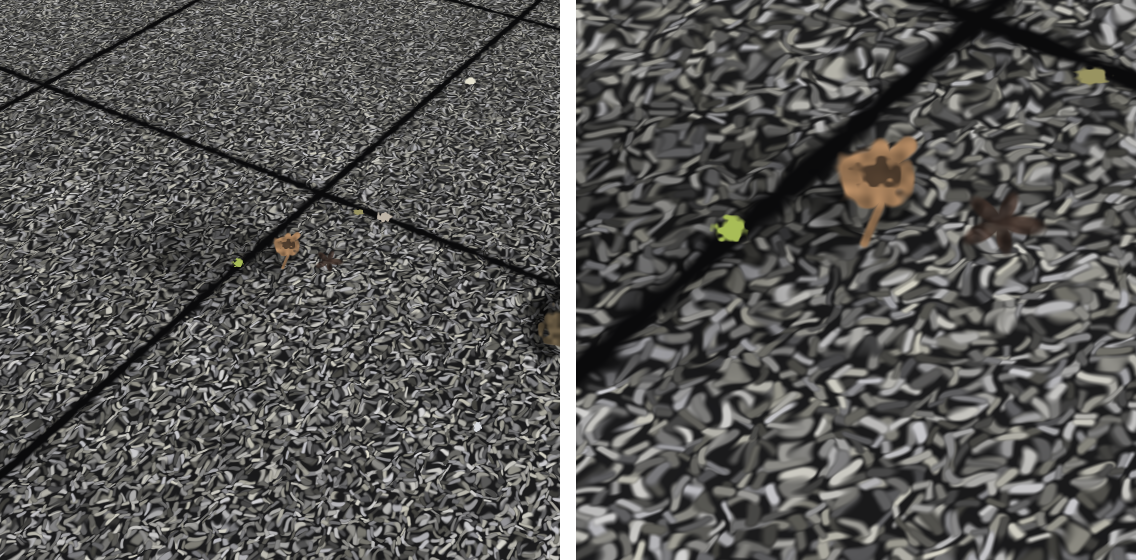
Left: the whole. Right: its middle third, enlarged.
Write a three.js fragment shader that draws this texture.

```glsl
varying vec2 vUv;

vec3 hash3(vec2 p) {
  vec3 q = fract(p.xyx * vec3(0.1031, 0.1030, 0.0973));
  q += dot(q, q.yxz + 33.33);
  return fract((q.xxy + q.yzz) * q.zyx);
}

float noise(vec2 p) {
  vec2 i = floor(p), f = fract(p);
  f = f * f * (3.0 - 2.0 * f);
  return mix(mix(hash3(i).x, hash3(i + vec2(1.0, 0.0)).x, f.x),
             mix(hash3(i + vec2(0.0, 1.0)).x, hash3(i + 1.0).x, f.x), f.y);
}

// Canvas point to slab units; z is the relative depth
vec3 toGround(vec2 p) {
  vec2 colU = vec2(-0.4818, 0.3366) - 0.1694 * p;
  vec2 colV = vec2(0.6633, 0.6347) - 0.3337 * p;
  vec2 r = p - vec2(0.573, 0.655);
  float det = colU.x * colV.y - colV.x * colU.y;
  vec2 g = vec2(r.x * colV.y - colV.x * r.y, colU.x * r.y - r.x * colU.y) / det;
  return vec3(g, 1.0 + dot(g, vec2(0.1694, 0.3337)));
}

// Overlapping rice-shaped rubber granules
vec3 granules(vec2 p, float seed, vec3 base, float blur) {
  vec2 cell = floor(p);
  for (int j = -1; j <= 1; j++) {
    for (int i = -1; i <= 1; i++) {
      vec2 id = cell + vec2(float(i), float(j));
      vec3 rnd = hash3(id + seed);
      vec3 tone = hash3(id + seed + 57.0);
      float angle = rnd.z * 6.2832;
      vec2 axis = vec2(cos(angle), sin(angle));
      vec2 d = p - id - 0.2 - 0.6 * rnd.xy;
      d -= axis * clamp(dot(d, axis), -0.32, 0.32);
      float dist = length(d) - mix(0.17, 0.29, tone.y);
      float shade = 0.24 + 0.55 * tone.x;
      shade *= 1.0 - 0.2 * smoothstep(-0.2, 0.05, dist);
      vec3 tint = mix(vec3(0.99, 0.99, 1.02), vec3(1.03, 1.02, 0.95), tone.z);
      base = mix(base, shade * tint, 1.0 - smoothstep(-blur, blur, dist));
    }
  }
  return base;
}

// Soft ragged spot, 1 inside
float spot(vec2 p, vec2 center, vec2 size, float rough, float soft) {
  vec2 d = (p - center) / size;
  float r = length(d) + rough * (noise(d * 2.5 + center * 91.0) - 0.5);
  return 1.0 - smoothstep(1.0 - soft, 1.0 + soft, r);
}

float segment(vec2 p, vec2 a, vec2 b) {
  vec2 d = b - a;
  return length(p - a - d * clamp(dot(p - a, d) / dot(d, d), 0.0, 1.0));
}

void main() {
  vec2 p = vUv;
  vec3 ground = toGround(p);
  vec2 slab = ground.xy;
  float depth = ground.z;

  // Granulated surface, softer with distance
  vec2 grain = slab * 60.0 + 0.9 * vec2(noise(slab * 45.0), noise(slab * 45.0 + 19.0));
  float blur = 0.17 * depth;
  vec3 color = granules(grain, 11.0, vec3(0.11, 0.11, 0.115), blur);
  color = granules(grain * 1.07 + 0.5, 203.0, color * 0.88, blur);
  color = mix(color, vec3(0.38, 0.38, 0.36), 0.2 * smoothstep(0.8, 1.4, depth));

  // Slab tone and broad wear
  color *= 0.98 + 0.05 * hash3(floor(slab) + 7.0).x;
  color *= 0.90 + 0.11 * noise(slab * 7.0) + 0.11 * noise(slab * 19.0);
  color *= 1.0 - 0.32 * spot(p, vec2(0.36, 0.53), vec2(0.12, 0.065), 0.7, 0.6);
  color *= 1.0 - 0.7 * spot(p, vec2(0.975, 0.425), vec2(0.040, 0.055), 0.8, 0.4);

  // Dark joints with crumbling edges
  vec2 edge = abs(fract(slab + 0.5) - 0.5);
  edge += 0.008 * (noise(slab * 65.0) - 0.5);
  float gap = min(edge.x - 0.0085, edge.y - 0.0070);
  color *= 1.0 - 0.25 * (1.0 - smoothstep(0.0, 0.02, gap));
  color = mix(vec3(0.04, 0.04, 0.045), color, smoothstep(-0.004, 0.006, gap));

  // Curled tan leaf with its stem
  vec2 leaf = vec2(0.510, 0.562);
  color *= 1.0 - 0.4 * spot(p, leaf - vec2(0.006, 0.014), vec2(0.028, 0.020), 0.5, 0.4);
  float body = spot(p, leaf, vec2(0.022, 0.019), 0.4, 0.12);
  float tip = 1.0 - smoothstep(0.004, 0.007, segment(p, leaf, vec2(0.531, 0.580)));
  float stem = 1.0 - smoothstep(0.001, 0.004, segment(p, vec2(0.517, 0.550), vec2(0.505, 0.522)));
  vec3 tanTone = vec3(0.64, 0.49, 0.35) * (0.75 + 0.45 * noise(p * 150.0));
  color = mix(color, tanTone, max(body, max(tip, stem)));
  color = mix(color, vec3(0.22, 0.17, 0.13), 0.8 * spot(p, leaf + vec2(0.004, 0.002), vec2(0.012, 0.008), 0.9, 0.3));

  // Dark star-shaped leaf
  vec2 q = p - vec2(0.586, 0.534);
  float lobes = 0.015 + 0.007 * cos(5.0 * atan(q.y, q.x) + 0.6);
  float star = 1.0 - smoothstep(-0.003, 0.004, length(q * vec2(0.85, 1.2)) - lobes);
  color = mix(color, vec3(0.23, 0.175, 0.15) * (0.6 + 0.7 * noise(p * 180.0)), 0.85 * star);

  // Brown leaf at the right side
  vec3 brown = vec3(0.37, 0.32, 0.24) * (0.6 + 0.7 * noise(p * 110.0));
  color = mix(color, brown, spot(p, vec2(0.998, 0.415), vec2(0.030, 0.034), 0.8, 0.15));

  // Green scrap and pale chips
  color = mix(color, vec3(0.66, 0.74, 0.34), spot(p, vec2(0.425, 0.530), vec2(0.008, 0.007), 0.8, 0.25));
  color = mix(color, vec3(0.60, 0.58, 0.38), spot(p, vec2(0.640, 0.621), vec2(0.009, 0.005), 0.7, 0.3));
  color = mix(color, vec3(0.75, 0.71, 0.66), spot(p, vec2(0.686, 0.612), vec2(0.011, 0.009), 0.8, 0.25));
  color = mix(color, vec3(0.90, 0.89, 0.82), spot(p, vec2(0.840, 0.855), vec2(0.009, 0.006), 0.4, 0.25));
  color = mix(color, vec3(0.85, 0.86, 0.88), spot(p, vec2(0.853, 0.238), vec2(0.007, 0.008), 0.7, 0.25));

  gl_FragColor = vec4(color, 1.0);
}
```
